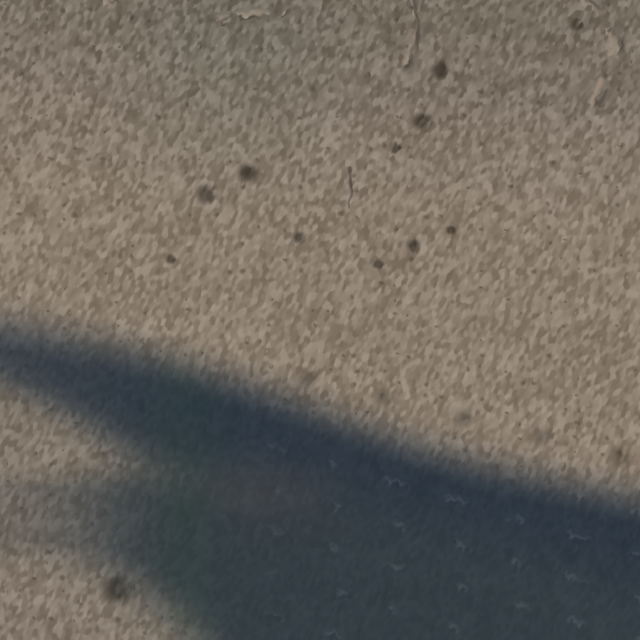
Write a WebGL 2 fragment shader that draws this texture.

```glsl
#version 300 es
precision highp float;
// Gritty sandy ground with pebbles and cracks, crossed by a soft forked blue shadow.
uniform vec2 u_resolution;
out vec4 fragColor;

const vec3 SAND = vec3(0.538, 0.487, 0.430);
const vec3 DUSTY_TOP = vec3(0.445, 0.412, 0.370);
const vec3 SHADE = vec3(0.208, 0.243, 0.266);
const vec3 DEEP_SHADE = vec3(0.182, 0.220, 0.260);
const vec3 PEBBLE = vec3(0.27, 0.24, 0.205);
const vec3 CRACK_RIM = vec3(0.66, 0.60, 0.53);
const vec2 GRAIN_SCALE = vec2(165.0, 112.0);
const float GRAIN_SKEW = 0.30;
const float GRAIN_LIT = 0.165;
const float GRAIN_SHADE = 0.028;
const float PENUMBRA = 0.050;

// Pebbles: x, y, radius
const vec3 PEBBLES[12] = vec3[12](
  vec3(0.388, 0.730, 0.019), vec3(0.323, 0.698, 0.019), vec3(0.647, 0.618, 0.014),
  vec3(0.467, 0.630, 0.012), vec3(0.183, 0.078, 0.028), vec3(0.688, 0.889, 0.018),
  vec3(0.658, 0.810, 0.018), vec3(0.267, 0.596, 0.010), vec3(0.900, 0.960, 0.012),
  vec3(0.590, 0.588, 0.010), vec3(0.703, 0.640, 0.009), vec3(0.618, 0.769, 0.009));

vec2 hash2(vec2 p) {
  vec3 q = fract(p.xyx * vec3(0.1031, 0.1030, 0.0973));
  q += dot(q, q.yzx + 33.33);
  return fract((q.xx + q.yz) * q.zy);
}

// Smooth cellular noise: random tones blended around jittered points, about -0.5..0.5
float grain(vec2 p) {
  vec2 cell = floor(p);
  float sum = 0.0, weight = 0.0;
  for (int j = -1; j <= 1; j++)
    for (int i = -1; i <= 1; i++) {
      vec2 c = cell + vec2(i, j);
      vec2 d = c + hash2(c) - p;
      float w = exp(-5.0 * dot(d, d));
      sum += w * (hash2(c + 71.7).x - 0.5);
      weight += w;
    }
  return sum / weight;
}

// Sparse soft dots, one candidate per cell
float specks(vec2 p, float density) {
  vec2 c = floor(p);
  vec2 r = hash2(c + 19.3);
  float size = mix(0.14, 0.30, r.y);
  float d = length(fract(p) - mix(vec2(0.3), vec2(0.7), hash2(c + 5.1)));
  return step(r.x, density) * (1.0 - smoothstep(size * 0.1, size, d));
}

float segment(vec2 p, vec2 a, vec2 b) {
  vec2 ab = b - a;
  return length(p - a - ab * clamp(dot(p - a, ab) / dot(ab, ab), 0.0, 1.0));
}

float cracks(vec2 p) {
  float d = segment(p, vec2(0.638, 1.02), vec2(0.645, 0.945));
  d = min(d, segment(p, vec2(0.645, 0.945), vec2(0.630, 0.900)));
  d = min(d, segment(p, vec2(0.912, 1.01), vec2(0.966, 0.932)));
  d = min(d, segment(p, vec2(0.966, 0.932), vec2(0.928, 0.840)));
  d = min(d, segment(p, vec2(0.545, 1.01), vec2(0.570, 0.972)));
  d = min(d, segment(p, vec2(0.340, 0.972), vec2(0.440, 0.986)));
  return min(d, segment(p, vec2(0.170, 1.00), vec2(0.200, 0.974)));
}

// Shadow strength: the area below a sloping edge, minus two lit wedges at the left
float shadowMask(vec2 p) {
  float edge = 0.500 - 0.283 * p.x + 0.012 * sin(7.2 * p.x - 0.4);
  float below = 1.0 - smoothstep(-PENUMBRA, PENUMBRA, p.y - edge);
  below *= mix(0.86, 1.0, smoothstep(0.0, 0.32, p.x));
  float halfWidth = 0.094 * (1.0 - p.x / 0.31);
  float upper = 1.0 - smoothstep(-0.055, 0.045, abs(p.y - 0.315 + 0.2 * p.x) - halfWidth);
  upper *= 0.88 * (1.0 - smoothstep(0.08, 0.38, p.x));
  float curve = (p.y - 0.18 + 1.8 * p.x * p.x) / length(vec2(1.0, 3.6 * p.x));
  float lower = 0.90 * (1.0 - smoothstep(-0.075, 0.055, curve));
  float faintArm = 0.62 * (1.0 - smoothstep(0.0, 0.29, p.x)) * (1.0 - smoothstep(0.22, 0.32, p.y));
  return below * (1.0 - max(max(upper, lower), faintArm));
}

void main() {
  vec2 p = gl_FragCoord.xy / u_resolution;
  vec2 skewed = vec2(p.x - GRAIN_SKEW * p.y, p.y);
  float fine = grain(skewed * GRAIN_SCALE + 40.0);
  float coarse = grain(p * 48.0 + 11.0);
  vec2 rough = p + 0.006 * vec2(fine, coarse);
  float mottle = sin(9.0 * p.x + 4.0 * p.y) * sin(11.0 * p.y - 5.0 * p.x + 1.0);

  // Lit ground
  float dusty = smoothstep(0.68, 1.04, p.y + 0.08 * p.x);
  vec3 ground = mix(SAND, DUSTY_TOP, 0.75 * dusty) + 0.005 * mottle;
  vec2 patchOffset = p - vec2(0.36, 0.88);
  ground += vec3(-0.022, -0.008, -0.008) * exp(-40.0 * dot(patchOffset, patchOffset));
  ground += GRAIN_LIT * fine + 0.025 * coarse;
  ground = mix(ground, PEBBLE, 0.45 * specks(rough * 46.0, 0.20));
  ground = mix(ground, CRACK_RIM, 0.45 * specks(skewed * vec2(76.0, 50.0) + 7.0, 0.12));

  // Cracks with a bright rim and a dark side
  vec2 bent = p + 0.016 * vec2(coarse, fine);
  float broken = smoothstep(-0.35, 0.1, coarse + 0.5 * fine);
  ground *= 1.0 - 0.30 * broken * (1.0 - smoothstep(0.001, 0.008, cracks(bent + vec2(-0.008, 0.005))));
  ground = mix(ground, CRACK_RIM, 0.6 * broken * (1.0 - smoothstep(0.001, 0.007, cracks(bent))));
  ground *= 1.0 - 0.25 * (1.0 - smoothstep(0.001, 0.005, segment(bent, vec2(0.547, 0.74), vec2(0.549, 0.68))));

  // Larger pebbles, then a row of stains along the shadow edge
  for (int i = 0; i < 12; i++) {
    float d = length(rough - PEBBLES[i].xy) / PEBBLES[i].z;
    ground = mix(ground, PEBBLE + 0.10 * fine, 0.8 * (1.0 - smoothstep(0.3, 1.1, d)));
  }
  for (int i = 0; i < 5; i++) {
    float x = 0.48 + 0.122 * float(i);
    float d = length(rough - vec2(x, 0.408 - 0.25 * (x - 0.48)));
    ground = mix(ground, PEBBLE, 0.45 * (1.0 - smoothstep(0.002, 0.024, d)));
  }

  // Shadow: bluest under its upper edge, with a warm patch and a lattice of faint flecks
  float depth = 0.47 - 0.285 * p.x - p.y;
  vec3 shade = mix(DEEP_SHADE, SHADE, smoothstep(0.03, 0.16, depth));
  vec2 w = (p - vec2(0.41, 0.235)) / vec2(0.11, 0.045);
  shade += vec3(0.040, 0.020, 0.012) * exp(-dot(w, w));
  shade += vec3(0.0, 0.012, -0.006) * exp(-300.0 * pow(p.x - 0.29, 2.0));
  shade += GRAIN_SHADE * fine + 0.012 * coarse;
  vec2 lattice = fract(vec2(p.x * 10.5, (p.y + 0.3 * p.x) * 15.0)) - 0.5;
  float fleck = 1.0 - smoothstep(0.0, 0.12, length(lattice * vec2(0.6, 1.0) + 0.2 * vec2(coarse, fine)));
  shade += 0.06 * fleck * smoothstep(0.35, 0.50, p.x);

  fragColor = vec4(clamp(mix(ground, shade, shadowMask(p)), 0.0, 1.0), 1.0);
}
```
